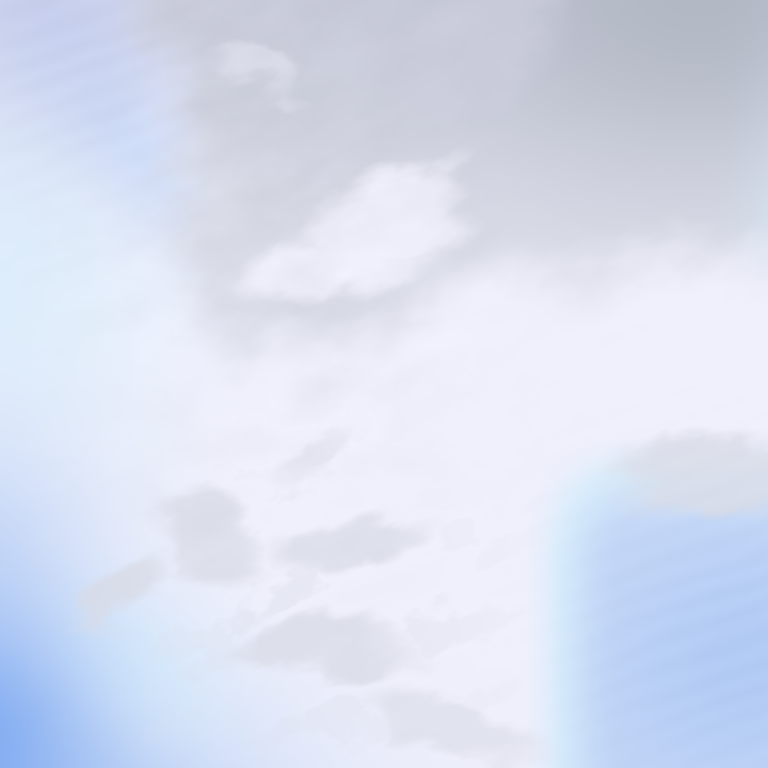
Write a three.js fragment shader that draws this background.

```glsl
varying vec2 vUv;

const vec3 WHITE = vec3(0.938, 0.940, 0.985);
const vec3 CYAN = vec3(0.835, 0.925, 0.985);
const vec3 PALE_BLUE = vec3(0.770, 0.840, 0.965);
const vec3 BLUE = vec3(0.690, 0.790, 0.955);
const vec3 DEEP_BLUE = vec3(0.500, 0.670, 0.945);
const vec3 LAVENDER = vec3(0.770, 0.800, 0.920);
const vec3 CLOUD_GRAY = vec3(0.852, 0.862, 0.905);
const vec3 HIGH_GRAY = vec3(0.785, 0.795, 0.850);
const vec3 DARK_GRAY = vec3(0.695, 0.715, 0.765);

float hash(vec2 cell) {
  vec3 q = fract(vec3(cell.xyx) * 0.1031);
  q += dot(q, q.yzx + 33.33);
  return fract((q.x + q.y) * q.z);
}

float noise(vec2 p) {
  vec2 cell = floor(p);
  vec2 f = fract(p);
  f = f * f * (3.0 - 2.0 * f);
  float low = mix(hash(cell), hash(cell + vec2(1.0, 0.0)), f.x);
  float high = mix(hash(cell + vec2(0.0, 1.0)), hash(cell + 1.0), f.x);
  return mix(low, high, f.y);
}

float fbm(vec2 p) {
  float sum = 0.0;
  float weight = 0.5;
  for (int i = 0; i < 5; i++) {
    sum += weight * noise(p);
    p = mat2(1.6, 1.2, -1.2, 1.6) * p + 7.3;
    weight *= 0.5;
  }
  return sum;
}

vec2 turn(vec2 p, float angle) {
  float c = cos(angle);
  float s = sin(angle);
  return vec2(c * p.x + s * p.y, c * p.y - s * p.x);
}

// Soft elliptical light
float glow(vec2 p, vec2 center, vec2 radius, float angle) {
  vec2 q = turn(p - center, angle) / radius;
  return exp(-dot(q, q));
}

// Elliptical cloud with a firmer rim
float puff(vec2 p, vec2 center, vec2 radius, float angle) {
  float d = length(turn(p - center, angle) / radius);
  return 1.0 - smoothstep(0.55, 1.2, d);
}

// Open sky on both sides
vec3 sky(vec2 p) {
  vec3 color = WHITE;
  color = mix(color, CYAN, 0.65 * glow(p, vec2(0.0, 0.65), vec2(0.20, 0.30), 0.0));
  color = mix(color, PALE_BLUE, 0.85 * glow(p, vec2(-0.04, 0.27), vec2(0.16, 0.17), 0.0));
  color = mix(color, BLUE, 0.9 * glow(p, vec2(0.06, -0.05), vec2(0.33, 0.18), -0.2));
  color = mix(color, CYAN, 0.65 * glow(p, vec2(0.18, 0.13), vec2(0.13, 0.09), -0.5));
  color = mix(color, DEEP_BLUE, 0.95 * glow(p, vec2(-0.04, 0.03), vec2(0.16, 0.18), 0.0));
  color = mix(color, LAVENDER, 0.95 * glow(p, vec2(0.06, 0.99), vec2(0.25, 0.17), -0.5));
  color = mix(color, PALE_BLUE, 0.6 * glow(p, vec2(0.18, 0.80), vec2(0.16, 0.06), -0.9));

  float side = smoothstep(0.66, 0.83, p.x) * (1.0 - smoothstep(0.27, 0.46, p.y));
  color = mix(color, CYAN, 0.9 * smoothstep(0.0, 0.45, side));
  color = mix(color, PALE_BLUE, smoothstep(0.25, 1.0, side));
  return mix(color, BLUE, 0.9 * side * glow(p, vec2(0.98, 0.14), vec2(0.20, 0.16), 0.3));
}

// Gray veil over the upper part
vec3 addVeil(vec3 color, vec2 p, vec2 warped) {
  float rim = mix(0.50, 0.62, smoothstep(0.42, 0.68, p.x));
  rim += 0.13 * (1.0 - smoothstep(0.20, 0.33, p.x));
  float cover = smoothstep(rim - 0.03, rim + 0.09, warped.y);
  cover *= smoothstep(0.19, 0.30, warped.x + 0.18 * max(p.y - 0.75, 0.0));
  vec3 veil = mix(CLOUD_GRAY, HIGH_GRAY, smoothstep(0.65, 1.0, p.y));
  veil = mix(veil, DARK_GRAY, 0.95 * glow(p, vec2(0.92, 1.03), vec2(0.30, 0.22), 0.0));
  veil = mix(veil, CYAN, 0.4 * glow(p, vec2(1.02, 0.68), vec2(0.05, 0.20), 0.0));
  return mix(color, veil, cover);
}

void main() {
  vec2 p = vUv;
  vec2 grain = turn(p, 0.35) * vec2(8.0, 14.0);
  vec2 drift = vec2(fbm(grain), fbm(grain + 19.7)) - 0.48;
  vec2 warped = p + 0.13 * drift;
  float detail = fbm(grain * 1.7 + 4.0);

  vec3 color = addVeil(sky(p), p, warped);

  // Sunlit gaps in the veil
  float light = puff(warped, vec2(0.50, 0.71), vec2(0.11, 0.055), 0.3);
  light = max(light, puff(warped, vec2(0.43, 0.645), vec2(0.13, 0.045), 0.2));
  light = max(light, 0.45 * puff(warped, vec2(0.33, 0.91), vec2(0.07, 0.025), -0.3));
  color = mix(color, WHITE, 0.85 * light);
  float haze = puff(warped, vec2(0.61, 0.93), vec2(0.12, 0.09), 0.5);
  color = mix(color, vec3(0.805, 0.810, 0.875), 0.65 * haze);

  // Broken low clouds
  float low = puff(warped, vec2(0.28, 0.31), vec2(0.09, 0.055), -0.5);
  low = max(low, puff(warped, vec2(0.17, 0.235), vec2(0.07, 0.04), 0.7));
  low = max(low, puff(warped, vec2(0.47, 0.30), vec2(0.10, 0.04), 0.1));
  low = max(low, puff(warped, vec2(0.42, 0.145), vec2(0.12, 0.04), 0.1));
  low = max(low, 0.6 * puff(warped, vec2(0.43, 0.42), vec2(0.07, 0.025), 0.7));
  low = max(low, 0.8 * puff(warped, vec2(0.59, 0.045), vec2(0.13, 0.045), -0.3));
  low = max(low, puff(warped, vec2(0.97, 0.395), vec2(0.17, 0.045), 0.15));
  float wisps = smoothstep(0.56, 0.68, detail);
  wisps *= glow(p, vec2(0.42, 0.22), vec2(0.26, 0.20), -0.5);
  color = mix(color, CLOUD_GRAY, 0.8 * max(low, 0.6 * wisps));

  // Fine cloud texture and slanted ripples
  float cloudy = glow(p, vec2(0.38, 0.65), vec2(0.25, 0.45), 0.0);
  color += 0.07 * (detail - 0.48) * cloudy;
  float ripple = sin(turn(p, 0.35).y * 190.0 + 5.0 * drift.x);
  float clear = glow(p, vec2(0.95, 0.18), vec2(0.22), 0.0);
  clear += glow(p, vec2(0.10, 0.90), vec2(0.18), 0.0);
  color += 0.006 * ripple * clear;

  gl_FragColor = vec4(clamp(color, 0.0, 1.0), 1.0);
}
```
